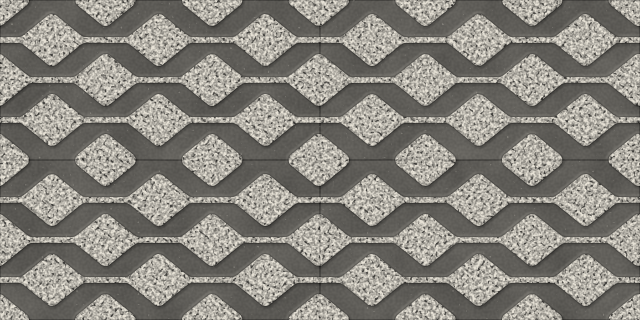
Give the GLSL for this pattern, as a WebGL 2 fragment shader.

```glsl
#version 300 es
precision highp float;

uniform vec2 u_resolution;
out vec4 fragColor;

float hash(vec2 p) {
    p = fract(p * vec2(0.1031, 0.1137));
    p += dot(p, p.yx + 33.33);
    return fract((p.x + p.y) * p.x * 17.31);
}

// Dot product of a random unit gradient with the offset from its lattice point
float corner(vec2 cell, vec2 offset) {
    float angle = 6.2832 * hash(cell);
    return dot(vec2(cos(angle), sin(angle)), offset);
}

float gradientNoise(vec2 p) {
    vec2 i = floor(p), f = fract(p);
    vec2 u = f * f * f * (f * (f * 6.0 - 15.0) + 10.0);
    vec2 e = vec2(1.0, 0.0);
    return mix(mix(corner(i, f), corner(i + e, f - e), u.x),
               mix(corner(i + e.yx, f - e.yx), corner(i + 1.0, f - 1.0), u.x), u.y);
}

float roundedDiamond(vec2 p, vec2 halfSize, float radius) {
    vec2 normal = normalize(halfSize.yx);
    vec2 inner = halfSize - radius / normal;
    p = abs(p);
    vec2 side = vec2(-inner.x, inner.y);
    vec2 start = vec2(inner.x, 0.0);
    float t = clamp(dot(p - start, side) / dot(side, side), 0.0, 1.0);
    return length(p - start - t * side) * sign(dot(p - start, normal)) - radius;
}

float smoothMin(float a, float b, float k) {
    float h = max(k - abs(a - b), 0.0) / k;
    return min(a, b) - h * h * k * 0.25;
}

// Two interleaved diamond lattices; bars join every row except those on a tile joint
float stoneDistance(vec2 p) {
    vec2 pitch = vec2(8.0 / 3.0, 2.0);
    float d = 1e3;
    for (int i = 0; i < 2; i++) {
        vec2 q = p + vec2(0.03, 0.0) - 0.5 * pitch * float(i);
        vec2 cell = floor(q / pitch + 0.5);
        q -= cell * pitch;
        float shape = roundedDiamond(q, vec2(0.86, 0.70), 0.18);
        bool onJoint = i == 0 && mod(cell.y, 2.0) < 0.5;
        if (!onJoint) shape = smoothMin(shape, abs(q.y) - 0.073, 0.09);
        d = min(d, shape);
    }
    return d;
}

void main() {
    // One unit is the spacing between rows; a tile is 8 by 4 units
    vec2 p = gl_FragCoord.xy / u_resolution.y * 8.0;
    float pixel = 8.0 / u_resolution.y;
    vec2 tileSize = vec2(8.0, 4.0);
    vec2 tile = floor(p / tileSize);

    float d = stoneDistance(p);
    vec2 e = vec2(0.01, 0.0);
    vec2 slope = vec2(stoneDistance(p + e) - stoneDistance(p - e),
                      stoneDistance(p + e.yx) - stoneDistance(p - e.yx)) / 0.02;
    float facing = dot(slope, normalize(vec2(-0.6, 0.8)));

    // Smooth dark concrete with soft mottling, fine grit and pale specks
    float mottle = gradientNoise(p * 0.8 + tile * 7.3) + 0.5 * gradientNoise(p * 2.3 + 11.0);
    float grit = gradientNoise(p * 14.3 + 5.7);
    float band = 0.365 + 0.05 * mottle + 0.04 * grit + 0.02 * (hash(tile + 3.0) - 0.5);
    band += 0.12 * smoothstep(0.42, 0.65, gradientNoise(p * 11.7 + 40.0));

    // Bevelled lip and narrow shadow around the stone
    band += 0.07 * facing * smoothstep(0.11, 0.04, d);
    band -= 0.10 * smoothstep(0.045, 0.0, d);

    // Coarse speckled stone
    mat2 turn = mat2(0.8, 0.6, -0.6, 0.8);
    float coarse = gradientNoise(turn * p * 11.3 + 20.0);
    float fine = gradientNoise(turn * p * 19.7 + 70.0);
    float stone = 0.73 + 0.34 * coarse + 0.30 * fine;
    stone -= 0.36 * smoothstep(0.14, 0.48, gradientNoise(turn * p * 13.1 + 130.0));
    stone = clamp(stone, 0.26, 0.90);
    stone -= 0.10 * smoothstep(-0.05, 0.0, d) * (0.6 - 0.4 * facing);

    float coverage = smoothstep(-0.6 * pixel, 0.6 * pixel, -d);
    float shade = mix(band, stone, coverage);

    // Thin joints between tiles, fainter across the stone
    vec2 gap = abs(p - tileSize * floor(p / tileSize + 0.5));
    float joint = 1.0 - smoothstep(0.0, 0.012 + 0.7 * pixel, min(gap.x, gap.y));
    shade -= joint * mix(0.15, 0.10, coverage);

    fragColor = vec4(shade * vec3(1.0, 0.98, 0.93), 1.0);
}
```
